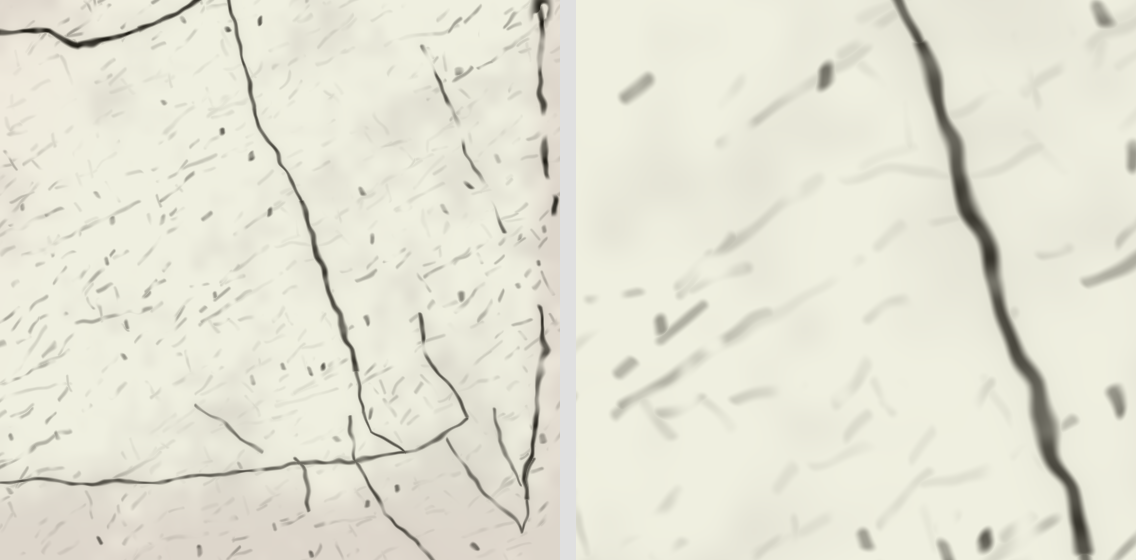
Left: the whole. Right: its middle third, enlarged.
This texture is drawn by a Shadertoy shader. Its source:

```glsl
#define LIGHT vec3(0.938, 0.938, 0.878)
#define SHADE vec3(0.868, 0.858, 0.808)
#define ROSE vec3(1.0, 0.976, 0.985)
#define INK vec3(0.13, 0.12, 0.09)
#define SOFTNESS 0.0032
#define WOBBLE 0.014
#define STREAK_ANGLE 0.5
#define STREAK_INK 0.36
#define SPECK_INK 0.75

vec2 hash2(vec2 p) {
    vec3 q = fract(p.xyx * vec3(0.1031, 0.1030, 0.0973));
    q += dot(q, q.yzx + 33.33);
    return fract((q.xx + q.yz) * q.zy);
}

float noise(vec2 p) {
    vec2 i = floor(p), f = fract(p);
    f = f * f * (3.0 - 2.0 * f);
    float low = mix(hash2(i).x, hash2(i + vec2(1, 0)).x, f.x);
    float high = mix(hash2(i + vec2(0, 1)).x, hash2(i + vec2(1, 1)).x, f.x);
    return mix(low, high, f.y);
}

float fbm(vec2 p) {
    float sum = 0.0, gain = 0.53;
    for (int i = 0; i < 4; i++) {
        sum += gain * noise(p);
        p = mat2(1.6, 1.2, -1.2, 1.6) * p + 7.3;
        gain *= 0.5;
    }
    return sum;
}

float segment(vec2 p, vec2 a, vec2 b) {
    vec2 ab = b - a;
    return length(p - a - ab * clamp(dot(p - a, ab) / dot(ab, ab), 0.0, 1.0));
}

// Crack through four points; gaps breaks it into fragments
float vein(vec2 p, vec2 a, vec2 b, vec2 c, vec2 d, float width, float gaps) {
    float dist = min(segment(p, a, b), min(segment(p, b, c), segment(p, c, d)));
    float w = width * mix(0.4, 1.5, noise(p * 38.0 + a * 90.0));
    float core = 1.0 - smoothstep(w * 0.3, w + SOFTNESS, dist);
    float broken = smoothstep(gaps - 0.25, gaps + 0.2, noise(p * 27.0 + d * 50.0));
    return core * broken * mix(0.6, 1.0, noise(p * 70.0)) + 0.07 * exp(-dist / 0.009) * broken;
}

// Scattered dashes, one candidate per cell of a rotated grid
float dashes(vec2 p, float cells, float angle, float reach, float width, float share) {
    float c = cos(angle), s = sin(angle), ink = 0.0;
    vec2 scale = cells * vec2(1.0, 1.7);
    vec2 q = mat2(c, -s, s, c) * p * scale + cells * 3.0;
    for (int y = -1; y <= 1; y++)
    for (int x = -1; x <= 1; x++) {
        vec2 id = floor(q) + vec2(x, y);
        vec2 place = hash2(id), trait = hash2(id + 57.0);
        vec2 d = (q - id - place) / scale;
        d.y += d.x * (place.y - 0.5) * 0.7;
        float halfLength = reach * mix(0.25, 1.0, trait.y);
        float dist = length(vec2(max(abs(d.x) - halfLength, 0.0), d.y));
        float mark = 1.0 - smoothstep(width * 0.25, width + SOFTNESS, dist);
        ink = max(ink, mark * step(trait.x, share) * mix(0.35, 1.0, place.x));
    }
    return ink;
}

void mainImage(out vec4 fragColor, in vec2 fragCoord) {
    vec2 uv = fragCoord / iResolution.xy;
    vec2 bend = vec2(noise(uv * 14.0), noise(uv * 14.0 + 31.0)) - 0.5;
    vec2 jag = vec2(noise(uv * 48.0 + 9.0), noise(uv * 48.0 + 63.0)) - 0.5;
    vec2 p = uv + WOBBLE * bend + 0.5 * WOBBLE * jag;

    // Clouded stone, duller at the foot and the right edge
    float cloud = fbm(uv * 5.0) + 0.25 * (noise(uv * 34.0) - 0.5);
    cloud -= 0.3 * smoothstep(0.3, 0.0, uv.y) + 0.28 * smoothstep(0.9, 1.0, uv.x);
    vec3 color = mix(SHADE, LIGHT, smoothstep(0.05, 0.62, cloud));
    float blush = max(smoothstep(0.35, 0.0, uv.x + 0.4 * (1.0 - uv.y)), smoothstep(0.22, 0.0, uv.y));
    color *= mix(vec3(1), ROSE, max(blush, smoothstep(0.92, 1.0, uv.x)));

    // Dark upper crack and long central crack
    float ink = vein(p, vec2(-0.02, 0.945), vec2(0.09, 0.938), vec2(0.14, 0.917), vec2(0.25, 0.948), 0.0042, 0.0);
    ink = max(ink, vein(p, vec2(0.25, 0.948), vec2(0.29, 0.957), vec2(0.33, 0.98), vec2(0.38, 1.01), 0.0036, 0.0));
    ink = max(ink, 0.8 * vein(p, vec2(0.412, 1.02), vec2(0.425, 0.9), vec2(0.45, 0.81), vec2(0.53, 0.64), 0.0023, 0.0));
    ink = max(ink, 0.88 * vein(p, vec2(0.53, 0.64), vec2(0.575, 0.52), vec2(0.605, 0.44), vec2(0.63, 0.34), 0.0038, 0.0));
    ink = max(ink, 0.75 * vein(p, vec2(0.63, 0.34), vec2(0.64, 0.26), vec2(0.66, 0.225), vec2(0.72, 0.195), 0.0016, 0.0));

    // Horizontal crack and lower branches
    ink = max(ink, 0.72 * vein(p, vec2(-0.02, 0.14), vec2(0.28, 0.141), vec2(0.4, 0.152), vec2(0.53, 0.173), 0.0018, 0.1));
    ink = max(ink, 0.72 * vein(p, vec2(0.53, 0.173), vec2(0.64, 0.178), vec2(0.74, 0.2), vec2(0.84, 0.252), 0.0018, 0.1));
    ink = max(ink, 0.75 * vein(p, vec2(0.62, 0.25), vec2(0.63, 0.18), vec2(0.69, 0.085), vec2(0.79, -0.01), 0.0018, 0.1));
    ink = max(ink, 0.7 * vein(p, vec2(0.53, 0.18), vec2(0.54, 0.16), vec2(0.55, 0.11), vec2(0.553, 0.085), 0.002, 0.3));
    ink = max(ink, 0.6 * vein(p, vec2(0.35, 0.28), vec2(0.4, 0.24), vec2(0.43, 0.21), vec2(0.47, 0.192), 0.0018, 0.25));

    // Broken cracks on the right
    ink = max(ink, 0.8 * vein(p, vec2(0.75, 0.44), vec2(0.76, 0.385), vec2(0.79, 0.33), vec2(0.84, 0.255), 0.002, 0.2));
    ink = max(ink, 0.75 * vein(p, vec2(0.76, 0.92), vec2(0.8, 0.82), vec2(0.86, 0.68), vec2(0.895, 0.585), 0.0022, 0.4));
    ink = max(ink, 0.7 * vein(p, vec2(0.8, 0.22), vec2(0.86, 0.14), vec2(0.93, 0.05), vec2(0.952, 0.18), 0.0019, 0.2));
    ink = max(ink, 0.65 * vein(p, vec2(0.885, 0.27), vec2(0.895, 0.22), vec2(0.915, 0.17), vec2(0.932, 0.13), 0.0015, 0.1));
    ink = max(ink, vein(p, vec2(0.955, 1.02), vec2(0.97, 0.96), vec2(0.968, 0.8), vec2(0.99, 0.6), 0.0042, 0.6));
    ink = max(ink, 0.95 * vein(p, vec2(0.965, 0.45), vec2(0.972, 0.38), vec2(0.955, 0.28), vec2(0.94, 0.11), 0.0042, 0.42));
    float corner = length((p - vec2(0.967, 0.985)) * vec2(1.0, 0.55));
    ink = max(ink, smoothstep(0.028, 0.0, corner) * smoothstep(0.25, 0.6, noise(uv * 70.0)));

    // Slanted streaks, steep flecks and dark specks
    float patches = smoothstep(0.25, 0.65, noise(uv * 6.0 + 4.0));
    float grain = smoothstep(0.15, 0.7, noise(uv * 65.0));
    float streaks = dashes(p, 10.0, STREAK_ANGLE, 0.07, 0.0025, 0.42);
    streaks = max(streaks, dashes(p + 0.37, 23.0, STREAK_ANGLE + 0.12, 0.021, 0.0022, 0.4));
    streaks = max(streaks, 0.8 * dashes(p + 0.71, 17.0, 2.05, 0.022, 0.0018, 0.22));
    ink = max(ink, STREAK_INK * streaks * grain * mix(0.3, 1.0, patches));
    float specks = dashes(p + 0.13, 13.0, 1.9, 0.005, 0.0033, 0.16);
    ink = max(ink, SPECK_INK * specks * mix(0.5, 1.0, grain));

    fragColor = vec4(mix(color, INK, clamp(ink, 0.0, 1.0)), 1.0);
}
```
